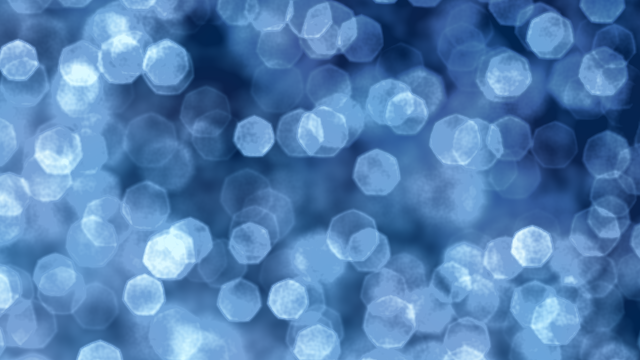
Write a WebGL 1 fragment shader that draws this background.

```glsl
precision highp float;

// Blue out-of-focus lights: translucent seven-sided discs over a dim haze.
// Jittered grids of discs, from blurred to crisp, add up to one light level,
// which a colour ramp turns into navy, steel blue and pale cyan.

uniform vec2 u_resolution;

const float TAU = 6.2831853;

vec3 hash3(vec2 p) {
  vec3 q = fract(vec3(p.xyx) * vec3(0.1031, 0.1030, 0.0973));
  q += dot(q, q.yxz + 33.33);
  return fract((q.xxy + q.yzz) * q.zyx);
}

float cornerSlope(vec2 cell, vec2 offset) {
  float angle = TAU * hash3(cell + 57.0).x;
  return dot(vec2(cos(angle), sin(angle)), offset);
}

float gradientNoise(vec2 p) {
  vec2 i = floor(p), f = fract(p);
  vec2 w = f * f * f * (f * (f * 6.0 - 15.0) + 10.0);
  vec2 e = vec2(1.0, 0.0);
  return mix(
    mix(cornerSlope(i, f), cornerSlope(i + e.xy, f - e.xy), w.x),
    mix(cornerSlope(i + e.yx, f - e.yx), cornerSlope(i + 1.0, f - 1.0), w.x),
    w.y);
}

// Signed distance to a heptagon with slightly bowed sides.
float heptagon(vec2 p, float radius) {
  float sector = TAU / 7.0;
  float a = mod(atan(p.y, p.x) + 0.25, sector) - 0.5 * sector;
  float len = length(p);
  return mix(len * cos(a) - radius * 0.92, len - radius * 0.97, 0.38);
}

// One layer of discs; share is the fraction of occupied cells.
float discLayer(vec2 p, float cellSize, float radius, float blur,
                float share, vec2 gain, float rim, float seed) {
  vec2 home = floor(p / cellSize + seed * 0.37);
  float light = 0.0;
  for (int y = -1; y <= 1; y++) {
    for (int x = -1; x <= 1; x++) {
      vec2 cell = home + vec2(float(x), float(y));
      vec3 place = hash3(cell + seed * 17.0);
      vec3 look = hash3(cell + seed * 31.0 + 113.0);
      vec2 q = p - (cell + 0.1 + 0.8 * place.xy - seed * 0.37) * cellSize;
      float r = radius * mix(0.9, 1.1, look.x);
      float d = heptagon(q, r);

      // Body with a soft sheen across it, then a thin brighter outline
      float body = 1.0 - smoothstep(-blur, blur, d);
      float tilt = dot(q, vec2(cos(TAU * look.z), sin(TAU * look.z))) / r;
      float edge = (d + blur) / (0.7 * blur);
      float disc = body * (0.95 + 0.3 * tilt) + rim * exp(-edge * edge);

      float strength = mix(gain.x, gain.y, look.y * look.y);
      light += step(place.z, share) * strength * disc;
    }
  }
  return light;
}

vec3 lightRamp(float level, float violet) {
  vec3 low = mix(vec3(0.15, 0.32, 0.51), vec3(0.20, 0.36, 0.62), violet);
  vec3 c = mix(vec3(0.03, 0.14, 0.31), low, clamp(level / 0.25, 0.0, 1.0));
  c = mix(c, vec3(0.29, 0.48, 0.69), clamp((level - 0.25) / 0.23, 0.0, 1.0));
  c = mix(c, vec3(0.44, 0.64, 0.85), clamp((level - 0.48) / 0.20, 0.0, 1.0));
  c = mix(c, vec3(0.65, 0.83, 0.96), clamp((level - 0.80) / 0.26, 0.0, 1.0));
  return mix(c, vec3(0.85, 0.97, 1.0), clamp((level - 1.06) / 0.3, 0.0, 1.0));
}

void main() {
  vec2 uv = gl_FragCoord.xy / u_resolution;
  vec2 p = gl_FragCoord.xy / u_resolution.y;

  // Haze, fading towards the upper right, broken by small dark gaps
  float haze = gradientNoise(p * 2.6 + 4.0) + 0.5 * gradientNoise(p * 6.0);
  float gaps = gradientNoise(p * 11.0 + 9.0) + 0.4 * gradientNoise(p * 23.0);
  float level = 0.48 - 0.28 * uv.y - 0.24 * uv.x + 0.34 * haze + 0.20 * gaps;

  // Blurred, half-blurred, faint and crisp discs
  float discs = discLayer(p, 0.21, 0.095, 0.035, 0.75, vec2(0.06, 0.34), 0.0, 1.0);
  discs += discLayer(p, 0.16, 0.072, 0.014, 0.60, vec2(0.05, 0.36), 0.1, 5.0);
  discs += discLayer(p, 0.165, 0.073, 0.006, 0.65, vec2(0.05, 0.24), 0.35, 2.0);
  discs += discLayer(p, 0.17, 0.070, 0.005, 0.60, vec2(0.04, 0.24), 0.4, 3.0);
  discs += discLayer(p, 0.17, 0.064, 0.006, 0.50, vec2(0.22, 0.58), 0.2, 4.0);

  // Fine mottling and broader clouding inside the discs
  discs *= 1.0 + 0.18 * gradientNoise(p * 95.0) + 0.25 * gradientNoise(p * 28.0);
  level += discs;
  level = 0.47 + 1.08 * (level - 0.45);

  float violet = smoothstep(0.85, 1.5, uv.x + uv.y + 0.6 * haze);
  vec3 color = lightRamp(level, violet);

  // Faint warm and green tints drifting through the glow
  float warmth = gradientNoise(p * 5.0 + 20.0);
  color += 0.06 * warmth * vec3(1.0, -0.2, -0.3);
  gl_FragColor = vec4(clamp(color, 0.0, 1.0), 1.0);
}
```
